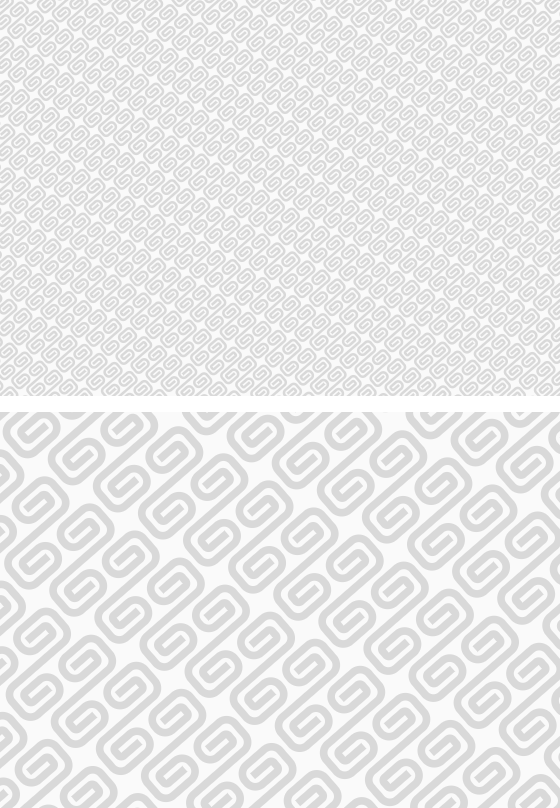
Top, the full canvas; bottom, a detail of the centre.
A Shadertoy shader for this pattern:

```glsl
#define PITCHES_PER_HEIGHT 95.0
#define BAR_ANGLE 0.716
#define STROKE 0.61
#define COIL_SPACING 4.7
#define ROW_HEIGHT 4.0
#define ROW_SHIFT 1.3
#define CORNER_RADIUS 0.9
#define ANCHOR vec2(0.615, 0.607)
#define PAPER vec3(0.98)
#define INK vec3(0.85)

// Distance to the outline of a rounded box
float boxOutline(vec2 p, vec2 halfSize, float radius) {
    vec2 d = abs(p) - halfSize + radius;
    return abs(length(max(d, 0.0)) + min(max(d.x, d.y), 0.0) - radius);
}

// Square-capped horizontal bar between two x positions
float bar(vec2 p, float left, float right) {
    float beyond = abs(p.x - 0.5 * (left + right)) - 0.5 * (right - left);
    return max(abs(p.y), beyond);
}

// One coil: half boxes of different height join into a spiral
float coil(vec2 p, float tail) {
    float halfLength = 0.5 * (COIL_SPACING - 1.0);
    if (p.x > 0.0) {
        float outer = boxOutline(p, vec2(halfLength, 1.5), CORNER_RADIUS);
        float inner = boxOutline(p, vec2(halfLength - 1.0, 0.5), 0.3);
        return min(outer, inner);
    }
    float loop = boxOutline(p + vec2(0.0, 0.5), vec2(halfLength, 1.0), CORNER_RADIUS);
    float tip = bar(p + vec2(0.0, 0.5), 1.0 - halfLength, 0.0);
    float link = bar(p - vec2(0.0, 1.5), -tail, 0.0);
    return min(loop, min(tip, link));
}

// Two coils, related by a half turn, share one long bar
float doubleCoil(vec2 p) {
    vec2 center = vec2(0.5 * (COIL_SPACING - ROW_SHIFT), -1.5);
    return min(coil(p - center, center.x), coil(-p - center, center.x));
}

// Sheared lattice of double coils
float pattern(vec2 p) {
    float period = 2.0 * COIL_SPACING;
    float nearestRow = round(p.y / ROW_HEIGHT);
    float dist = 1e3;
    for (int i = -1; i <= 1; i++) {
        float row = nearestRow + float(i);
        vec2 q = p - row * vec2(ROW_SHIFT, ROW_HEIGHT);
        q.x -= period * round(q.x / period);
        dist = min(dist, doubleCoil(q));
    }
    return dist - 0.5 * STROKE;
}

void mainImage(out vec4 fragColor, in vec2 fragCoord) {
    vec2 p = (fragCoord / iResolution.y - ANCHOR) * PITCHES_PER_HEIGHT;

    // Axes along and across the slanted bars
    vec2 along = vec2(cos(BAR_ANGLE), sin(BAR_ANGLE));
    vec2 across = vec2(along.y, -along.x);
    vec2 slanted = vec2(dot(p, along), dot(p, across));

    float pixel = PITCHES_PER_HEIGHT / iResolution.y;
    float coverage = clamp(0.5 - pattern(slanted) / pixel, 0.0, 1.0);
    fragColor = vec4(mix(PAPER, INK, coverage), 1.0);
}
```
